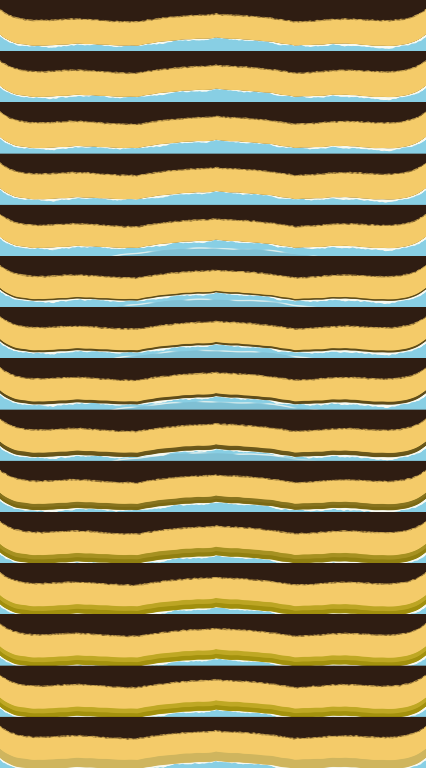
This pattern is drawn by a Shadertoy shader. Its source:

```glsl
// Fifteen stacked shore bands: dark earth, sand, a growing olive ledge, foam and water.

const float ROWS = 15.0;
const vec3 EARTH = vec3(0.185, 0.115, 0.07);
const vec3 FRINGE = vec3(0.50, 0.38, 0.17);
const vec3 SAND = vec3(0.955, 0.797, 0.41);
const vec3 WATER = vec3(0.535, 0.81, 0.895);
const vec3 FOAM = vec3(0.97, 0.98, 0.95);

vec2 hashGradient(vec2 cell) {
    vec2 q = fract(cell * vec2(0.1031, 0.1137));
    q += dot(q, q.yx + 33.33);
    float angle = 6.2832 * fract((q.x + q.y) * q.x * 7.31);
    return vec2(cos(angle), sin(angle));
}

float gradientNoise(vec2 p) {
    vec2 i = floor(p), f = fract(p);
    vec2 w = f * f * f * (f * (f * 6.0 - 15.0) + 10.0);
    vec2 e = vec2(0.0, 1.0);
    float low = mix(dot(hashGradient(i), f),
                    dot(hashGradient(i + e.yx), f - e.yx), w.x);
    float high = mix(dot(hashGradient(i + e.xy), f - e.xy),
                     dot(hashGradient(i + e.yy), f - e.yy), w.x);
    return mix(low, high, w.y);
}

float bell(float x, float center, float width) {
    float d = (x - center) / width;
    return exp(-d * d);
}

// Depth of the shoreline below the row top, in row heights
float shoreline(float x) {
    float d = (x - 0.507) / 0.185;
    float hump = 0.14 * max(1.0 - d * d, 0.0);
    float shoulders = 0.058 * (bell(x, 0.18, 0.075) + bell(x, 0.81, 0.075));
    float rims = 0.25 * (exp(-x / 0.035) + exp((x - 1.0) / 0.035));
    float nick = 0.02 * exp(-abs(x - 0.507) / 0.008);
    return 0.42 - hump - shoulders - rims - nick;
}

// 0 above an edge, 1 below it
float below(float y, float edge, float soft) {
    return smoothstep(edge - soft, edge + soft, y);
}

float stroke(float y, float center, float halfWidth, float soft) {
    return below(y, center - halfWidth, soft) - below(y, center + halfWidth, soft);
}

// Ledge thickness grows row by row, starting at the sixth
float ledgeThickness(float row) {
    return step(4.5, row) * min(0.03 + 0.0045 * pow(row - 4.5 + 0.001 * step(row, 4.5), 2.0)
                                * step(4.5, row), 0.18);
}

vec3 ledgeColour(float row, float lowerHalf) {
    vec3 umber = vec3(0.37, 0.30, 0.10);
    vec3 mustard = mix(vec3(0.75, 0.66, 0.14), vec3(0.64, 0.57, 0.05), lowerHalf);
    vec3 colour = mix(umber, mustard, smoothstep(7.0, 11.5, row));
    return mix(colour, vec3(0.81, 0.71, 0.37), step(13.5, row));
}

vec3 waterColour(vec2 p, float x, float y, float row, float soft) {
    // A second, broken wave line shows only in the middle rows
    float visible = step(3.5, row) * step(row, 8.5);
    float d = x - 0.5;
    float wave = 0.85 + 2.8 * d * d + 0.03 * gradientNoise(p * 2.0);
    float patches = smoothstep(-0.25, 0.2, gradientNoise(vec2(p.x * 2.3, row * 3.7)));
    vec3 colour = mix(WATER, WATER * 0.93, visible * below(y, wave, soft));
    float line = stroke(y, wave, 0.014, soft) * patches * visible;
    return mix(colour, FOAM, 0.75 * line);
}

void mainImage(out vec4 fragColor, in vec2 fragCoord) {
    vec2 uv = fragCoord / iResolution.xy;
    float depth = (1.0 - uv.y) * ROWS;
    float row = floor(depth);
    float y = fract(depth);
    float pixel = ROWS / iResolution.y;
    float soft = 0.6 * pixel;
    vec2 p = vec2(uv.x * 8.32, y);

    // Edges of the layers
    float shore = shoreline(uv.x);
    float rough = gradientNoise(p * 13.0 + row * 17.0);
    float earthEdge = shore + 0.018 * rough;
    float sides = smoothstep(0.15, 0.42, abs(uv.x - 0.507));
    float sandEdge = shore + mix(0.47, 0.42, step(3.5, row)) + 0.035 * sides
                   + 0.012 * gradientNoise(p * vec2(5.0, 1.0));
    float ledge = ledgeThickness(row);
    float waterEdge = sandEdge + ledge;

    // Water and the uneven foam line along its edge
    vec3 colour = waterColour(p, uv.x, y, row, soft);
    float foamWidth = 0.022 + 0.045 * gradientNoise(vec2(p.x * 3.1, 4.5)) + 0.012 * sides;
    foamWidth = max(foamWidth + 0.02 * rough, 0.0);
    colour = mix(colour, FOAM, 1.0 - below(y, waterEdge + foamWidth, soft));

    // Two-tone ledge under the sand
    float lowerHalf = below(y, sandEdge + 0.5 * ledge, soft);
    colour = mix(colour, ledgeColour(row, lowerHalf), 1.0 - below(y, waterEdge, soft));
    colour = mix(colour, SAND, 1.0 - below(y, sandEdge, soft));

    // Earth with a grainy brown fringe
    float grain = smoothstep(-0.3, 0.4, gradientNoise(p * 19.0 + row * 5.3));
    float fringe = 1.0 - below(y, earthEdge + 0.025, soft);
    colour = mix(colour, FRINGE, fringe * (0.4 + 0.6 * grain));
    colour = mix(colour, EARTH, 1.0 - below(y, earthEdge, soft));

    // Blend into the next row
    colour = mix(colour, EARTH, below(y, 1.0, 0.5 * pixel));
    fragColor = vec4(colour, 1.0);
}
```
